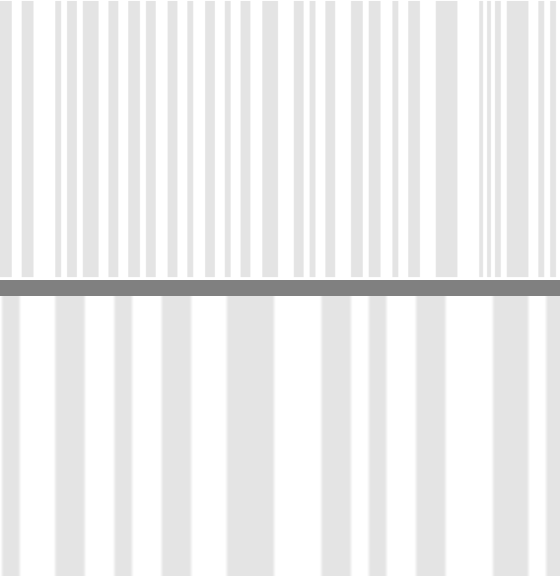
Top: the whole. Bottom: its middle third, enlarged.
This pattern is drawn by a Shadertoy shader. Its source:

```glsl
// Irregular pale grey vertical bars on white, running almost the full height.
// Bars and gaps are whole modules wide; their order comes from power maps
// modulo a prime, which shuffle the widths while keeping their shares exact.

#define MODULES    284.0   // modules across the canvas
#define PAIRS      29      // bar and gap pairs, a prime for the shuffle
#define SEED       7       // starting point of the shuffle
#define START      -2.0    // left end of the first bar, in modules
#define EDGE       0.4     // half width of the soft edge, in modules
#define BOTTOM     0.010   // lower margin, share of the height
#define TOP        0.997   // upper end of the bars, share of the height
#define BAR_GREY   vec3(0.896)
#define PAPER      vec3(1.0)

// Width in modules (2, 3, 5, 6, 8 or 11) for a rank from 0 to 1
float moduleWidth(float rank) {
    return 2.0 + step(0.06, rank) + 2.0 * step(0.34, rank)
         + step(0.65, rank) + 2.0 * step(0.82, rank) + 3.0 * step(0.93, rank);
}

// Soft coverage of the interval from a to b
float span(float x, float a, float b, float soft) {
    return smoothstep(a - soft, a + soft, x) * (1.0 - smoothstep(b - soft, b + soft, x));
}

// Total bar coverage at x, laying bars and gaps from left to right
float bars(float x, float soft) {
    float coverage = 0.0;
    float left = START;
    for (int i = 0; i < PAIRS; i++) {
        int k = (i + SEED) % PAIRS;
        int cube = (k * k * k) % PAIRS;
        int fifth = (cube * k * k) % PAIRS;
        float right = left + moduleWidth(float(cube) / float(PAIRS));
        coverage += span(x, left, right, soft);
        left = right + moduleWidth(float(fifth) / float(PAIRS));
    }
    return min(coverage, 1.0);
}

void mainImage(out vec4 fragColor, in vec2 fragCoord) {
    vec2 uv = fragCoord / iResolution.xy;
    float softX = max(EDGE, 0.5 * MODULES / iResolution.x);
    float softY = 0.5 / iResolution.y;

    float ink = bars(uv.x * MODULES, softX) * span(uv.y, BOTTOM, TOP, softY);
    fragColor = vec4(mix(PAPER, BAR_GREY, ink), 1.0);
}
```
